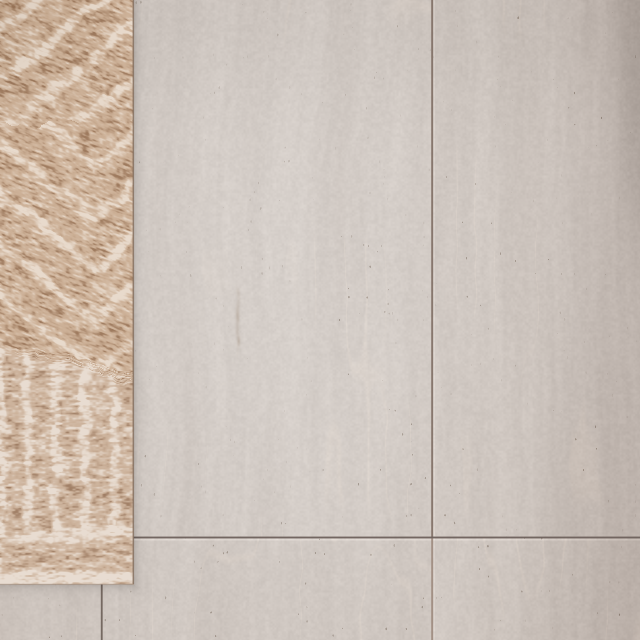
Write a Shadertoy shader that draws this texture.

```glsl
#define RUG_EDGE vec2(0.2083, 0.0870)
#define GROUT_X 0.6752
#define GROUT_Y 0.1602
#define LOWER_GROUT_X 0.1590
#define GROUT_HALF 0.0014
#define DIAMOND_CENTER vec2(0.147, 0.805)
#define DIAMOND_PERIOD 0.080
#define COLUMN_PERIOD 0.0445
#define VEIN_STRENGTH 0.050
#define GRAIN_STRENGTH 0.022

float hash(vec2 p) {
    vec3 q = fract(vec3(p.xyx) * 0.1031);
    q += dot(q, q.yzx + 33.33);
    return fract((q.x + q.y) * q.z);
}

float noise(vec2 p) {
    vec2 i = floor(p), f = fract(p);
    f = f * f * (3.0 - 2.0 * f);
    return mix(mix(hash(i), hash(i + vec2(1, 0)), f.x),
               mix(hash(i + vec2(0, 1)), hash(i + vec2(1, 1)), f.x), f.y);
}

float fbm(vec2 p) {
    float sum = 0.0, amp = 0.5;
    for (int i = 0; i < 4; i++) {
        sum += amp * noise(p);
        p = p * 2.03 + 17.1;
        amp *= 0.5;
    }
    return sum / 0.9375;
}

// Antialiased line of the given half width
float line(float d, float halfWidth) {
    float aa = 0.8 / iResolution.y;
    return 1.0 - smoothstep(halfWidth - aa, halfWidth + aa, abs(d));
}

// Distance to the nearest multiple of a period
float repeatDist(float x, float period) {
    return abs(fract(x / period + 0.5) - 0.5) * period;
}

// Small elongated holes scattered over a jittered grid
float pits(vec2 p, vec2 cells, float density) {
    vec2 q = p * cells, id = floor(q);
    vec2 center = 0.3 + 0.4 * vec2(hash(id + 3.7), hash(id + 8.1));
    float size = 0.10 + 0.16 * hash(id + 21.3);
    float keep = step(1.0 - density, hash(id + 50.0));
    return keep * (1.0 - smoothstep(size * 0.4, size, length(fract(q) - center)));
}

vec3 stone(vec2 p) {
    // Broad light: brightest left of centre, falling off to the right and corners
    vec3 col = mix(vec3(0.775, 0.735, 0.705), vec3(0.832, 0.805, 0.784),
                   exp(-dot((p - vec2(0.46, 0.52)) * vec2(2.0, 1.15),
                            (p - vec2(0.46, 0.52)) * vec2(2.0, 1.15))));
    col -= vec3(0.055, 0.060, 0.060) * smoothstep(0.78, 1.0, p.x);
    col -= 0.07 * smoothstep(0.94, 1.01, p.x) * smoothstep(0.45, 0.85, p.y);
    col -= 0.02 * smoothstep(0.75, 1.0, p.y);

    // Vertical veins, bent slowly and offset from tile to tile
    float tile = step(GROUT_X, p.x) + 2.0 * step(p.y, GROUT_Y);
    vec2 q = p + vec2(0.035 * (noise(p * vec2(4.0, 3.0)) - 0.5) + tile * 3.3, 0.0);
    q.x += 0.006 * (noise(p * vec2(20.0, 26.0)) - 0.5);
    float broad = fbm(q * vec2(17.0, 1.4));
    float fine = fbm(q * vec2(95.0, 5.0) + 40.0);
    col += VEIN_STRENGTH * ((broad - 0.5) * vec3(0.9, 1.0, 1.05) + 0.7 * (fine - 0.5));
    float thread = 1.0 - smoothstep(0.0, 0.035, abs(noise(q * vec2(30.0, 3.5) + 9.0) - 0.5));
    float patchy = smoothstep(0.45, 0.75, noise(q * vec2(9.0, 7.0) + 70.0));
    col += thread * patchy * vec3(0.022, 0.018, 0.013);

    // One stained vein, then pits and grain
    float wave = 0.371 + 0.005 * (noise(vec2(p.y * 45.0, 2.0)) - 0.5);
    float stain = exp(-pow((p.x - wave) / 0.003, 2.0)) * smoothstep(0.43, 0.47, p.y)
                * (1.0 - smoothstep(0.52, 0.56, p.y)) * noise(p * vec2(120.0, 75.0));
    col -= stain * vec3(0.10, 0.13, 0.16);
    col -= pits(q, vec2(150.0, 85.0), 0.035) * (0.3 + patchy) * vec3(0.13, 0.14, 0.15);
    col += GRAIN_STRENGTH * (noise(p * 330.0) + noise(p * 170.0 + 5.0) - 1.0);
    return col;
}

vec3 addGrout(vec3 col, vec2 p) {
    float below = step(p.y, GROUT_Y);
    float dx = p.x - GROUT_X, dy = p.y - GROUT_Y;
    col += 0.05 * line(dx - 0.0032, 0.001) + 0.06 * line(dy + 0.0035, 0.0012);
    col = mix(col, mix(vec3(0.47, 0.40, 0.36), vec3(0.60, 0.52, 0.47), below),
              0.9 * line(dx, GROUT_HALF));
    col = mix(col, vec3(0.43, 0.38, 0.36), 0.95 * line(dy, GROUT_HALF));
    col = mix(col, vec3(0.45, 0.40, 0.37), below * line(p.x - LOWER_GROUT_X, GROUT_HALF));
    return col;
}

vec3 rug(vec2 p) {
    vec2 w = p + 0.014 * (vec2(noise(p * 38.0), noise(p * 38.0 + 31.0)) - 0.5);
    w += 0.006 * (vec2(noise(p * 130.0), noise(p * 130.0 + 13.0)) - 0.5);

    // Nested chevrons under the centre, parallel diagonals over it
    vec2 d = w - DIAMOND_CENTER;
    float chevron = d.y < 0.0 ? 0.8 * abs(d.x) - d.y - 0.065 : d.y - 0.8 * d.x - 0.025;
    float diagonal = 1.0 - smoothstep(0.003, 0.014, repeatDist(chevron, DIAMOND_PERIOD));

    // Ladder columns at the bottom, closed by cross bands
    float columns = 1.0 - smoothstep(0.002, 0.011, repeatDist(w.x, COLUMN_PERIOD));
    float bands = 1.0 - smoothstep(0.003, 0.014, min(abs(w.y - 0.165), abs(w.y - 0.095)));
    columns = max(columns * smoothstep(0.14, 0.17, w.y), bands);
    float lower = 1.0 - smoothstep(0.425, 0.445, w.y + 0.25 * (w.x - 0.1));
    float motif = mix(diagonal, columns, lower) * (0.55 + 0.55 * noise(p * 65.0));

    // Short yarn dashes, slanted in the upper part
    vec2 s = p + vec2(0.0, 0.35 * p.x * (1.0 - lower));
    float yarn = 0.6 * noise(s * vec2(75.0, 260.0)) + 0.4 * noise(s * vec2(190.0, 370.0) + 7.0);
    float tone = 0.43 + 0.95 * (yarn - 0.5) + 0.3 * (fbm(p * 22.0) - 0.5)
               + 0.42 * motif + 0.05 * lower;
    vec3 col = mix(vec3(0.62, 0.48, 0.37), vec3(0.80, 0.69, 0.59), smoothstep(0.0, 0.45, tone));
    col = mix(col, vec3(0.91, 0.855, 0.80), smoothstep(0.4, 0.95, tone));
    col += lower * vec3(0.0, 0.008, 0.018);
    return col - 0.04 * smoothstep(0.75, 1.0, p.y) * (1.0 - p.x / RUG_EDGE.x);
}

void mainImage(out vec4 fragColor, in vec2 fragCoord) {
    vec2 p = fragCoord / iResolution.xy;
    float aa = 0.8 / iResolution.y;
    vec3 col = addGrout(stone(p), p);

    // Contact shadow, rug and its dark border thread
    float edge = max(p.x - RUG_EDGE.x, RUG_EDGE.y - p.y);
    col *= 1.0 - 0.14 * exp(-max(edge, 0.0) / 0.008);
    col = mix(col, rug(p), 1.0 - smoothstep(-aa, aa, edge));
    float sideThread = line(p.x - RUG_EDGE.x, 0.0010) * step(RUG_EDGE.y, p.y);
    col = mix(col, vec3(0.46, 0.38, 0.32), 0.8 * sideThread);
    col = mix(col, vec3(0.58, 0.49, 0.42), 0.5 * line(edge, 0.0008));
    fragColor = vec4(clamp(col, 0.0, 1.0), 1.0);
}
```
